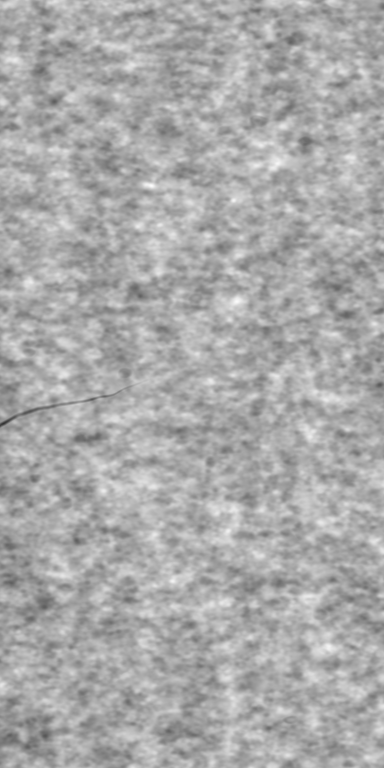
Give the GLSL for this texture, as a WebGL 2 fragment shader.

```glsl
#version 300 es
precision highp float;
// Weathered grey concrete: soft grains, faint vertical streaks and one hairline crack.

uniform vec2 u_resolution;
out vec4 fragColor;

vec3 hash3(vec2 cell) {
  vec3 q = fract(cell.xyx * vec3(0.1031, 0.1030, 0.0973));
  q += dot(q, q.yxz + 33.33);
  return fract((q.xxy + q.yzz) * q.zyx);
}

// Cellular noise: one soft light or dark spot scattered in each cell.
float spots(vec2 p) {
  vec2 cell = floor(p);
  float sum = 0.0;
  for (int y = -1; y <= 1; y++) {
    for (int x = -1; x <= 1; x++) {
      vec2 neighbour = cell + vec2(x, y);
      vec3 h = hash3(neighbour + 57.0);
      vec2 d = p - neighbour - h.xy;
      float falloff = max(0.0, 1.0 - dot(d, d));
      sum += (2.0 * h.z - 1.0) * falloff * falloff;
    }
  }
  return sum;
}

// Grains from broad stains to fine grit, slightly wider than tall.
float grain(vec2 p) {
  float g = 0.040 * spots(p * vec2(6.0, 7.0));
  g += 0.045 * spots(p * vec2(11.0, 48.0) + 13.0);
  g += 0.076 * spots(p * vec2(22.0, 33.0) + 101.0);
  g += 0.105 * spots(p * vec2(43.0, 64.0) + 211.0);
  g += 0.060 * spots(p * vec2(84.0, 115.0) + 317.0);
  return g;
}

// Sparse dark pits.
float pits(vec2 p) {
  return smoothstep(0.75, 1.4, spots(p * vec2(24.0, 36.0) + 409.0));
}

// Pale, evenly spaced vertical streaks that strengthen downwards.
float streaks(vec2 p) {
  float wave = cos(6.2832 * (p.x - 0.165) / 0.222);
  return (exp(3.0 * (wave - 1.0)) - 0.25) * mix(0.06, 0.02, p.y * 0.5);
}

// Uneven weathering: dark lower left, paler lower right and top edge.
float weathering(vec2 p) {
  float lowerLeft = smoothstep(0.45, 0.1, p.x) * smoothstep(0.75, 0.3, p.y);
  float lowerRight = smoothstep(0.45, 0.8, p.x) * smoothstep(0.9, 0.2, p.y);
  float topEdge = smoothstep(1.9, 2.0, p.y);
  return -0.04 * lowerLeft + 0.02 * lowerRight + 0.03 * topEdge;
}

// Tapering crack rising from the left edge.
float crack(vec2 p) {
  float path = 0.896 + 0.29 * p.x + 0.008 * sin(17.0 * p.x);
  path += 0.004 * spots(vec2(p.x * 26.0, 3.5));
  float width = mix(0.009, 0.005, smoothstep(0.0, 0.35, p.x));
  float line = smoothstep(width, 0.0, abs(p.y - path));
  float depth = 0.24 * smoothstep(0.43, 0.2, p.x) + 0.15 * smoothstep(0.07, 0.0, p.x);
  return line * depth;
}

void main() {
  vec2 p = gl_FragCoord.xy / u_resolution.x;
  float shade = 0.662 + grain(p) + streaks(p) + weathering(p);
  shade -= 0.12 * pits(p) + crack(p);
  fragColor = vec4(vec3(clamp(shade, 0.0, 1.0)), 1.0);
}
```
